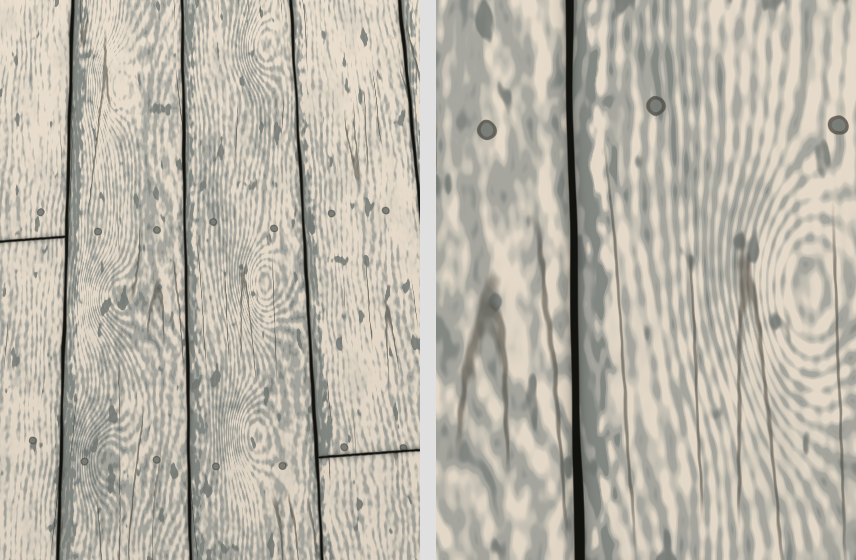
Left: the whole. Right: its middle third, enlarged.
Reproduce this texture procedurally as a Shadertoy shader.

```glsl
// Weathered, cream-painted deck boards with worn wood grain, dark seams and nails.

const vec3 CREAM = vec3(0.91, 0.865, 0.80);
const vec3 THIN_PAINT = vec3(0.79, 0.77, 0.72);
const vec3 GREY_WOOD = vec3(0.66, 0.66, 0.63);
const vec3 BARE_WOOD = vec3(0.50, 0.52, 0.50);
const vec3 CRACK = vec3(0.31, 0.30, 0.27);
const vec3 GAP = vec3(0.07, 0.07, 0.055);
const float TAU = 6.28318;

vec2 hash2(vec2 p) {
    vec3 q = fract(p.xyx * vec3(0.1031, 0.1030, 0.0973));
    q += dot(q, q.yzx + 33.33);
    return fract((q.xx + q.yz) * q.zy);
}

float cornerSlope(vec2 cell, vec2 offset) {
    float angle = TAU * hash2(cell).x;
    return dot(vec2(cos(angle), sin(angle)), offset);
}

float gradientNoise(vec2 p) {
    vec2 i = floor(p), f = p - i;
    vec2 u = f * f * f * (f * (f * 6.0 - 15.0) + 10.0);
    vec2 e = vec2(1.0, 0.0);
    float low = mix(cornerSlope(i, f), cornerSlope(i + e, f - e), u.x);
    float high = mix(cornerSlope(i + e.yx, f - e.yx), cornerSlope(i + 1.0, f - 1.0), u.x);
    return 1.4 * mix(low, high, u.y);
}

// Ring phase in x; closeness to a knot heart in y.
vec2 woodGrain(vec2 q, float id, float figured) {
    float bend = 5.0 * gradientNoise(q * vec2(7.0, 2.6) + id * 17.3);
    float phase = 92.0 * q.x + mix(0.4, 1.0, figured) * bend;
    phase += 0.7 * gradientNoise(q * vec2(28.0, 11.0) + id * 5.7);
    float heart = 0.0;
    for (int k = 0; k < 3; k++) {
        float n = float(k);
        vec2 h = hash2(vec2(id * 3.0 + 11.0, n + 4.0));
        vec2 center = vec2(0.05 + 0.11 * h.x, 0.88 - 0.46 * n + 0.06 * n * n + 0.09 * (h.y - 0.5));
        vec2 d = (q - center) / vec2(0.042, 0.07);
        float bump = exp(-dot(d, d));
        phase += 8.0 * figured * bump;
        heart = max(heart, figured * bump * bump * bump);
    }
    return vec2(phase, heart);
}

// Distance to the nearest of the paired nails across one board.
float nailDistance(float across, float y, float pitch, float board, float figured) {
    float nearest = 1.0;
    for (int k = 0; k < 4; k++) {
        vec2 slot = vec2(k % 2, k / 2);
        vec2 jitter = hash2(slot + board * 7.0 + 20.0) - 0.5;
        vec2 center = vec2(0.22, 0.175) + slot * vec2(0.52, 0.42) + jitter * vec2(0.14, 0.018);
        center.y += 0.032 * (1.0 - figured);
        nearest = min(nearest, length(vec2((across - center.x) * pitch, y - center.y)));
    }
    return nearest;
}

void mainImage(out vec4 fragColor, in vec2 fragCoord) {
    vec2 p = fragCoord / iResolution.y;
    float aa = 1.0 / iResolution.y;

    // Boards fan out slightly toward the viewer.
    float pitch = mix(0.236, 0.1945, p.y);
    float wobble = 0.0015 * gradientNoise(vec2(p.x * 4.0, p.y * 14.0));
    float s = (p.x + wobble - mix(0.104, 0.13, p.y)) / pitch;
    float board = floor(s), across = s - board;
    float figured = step(0.5, mod(board + 1.0, 3.0));

    // Plain boards are made of two planks meeting end to end.
    float rank = board + 1.0;
    float jointY = 0.573 - 0.1277 * rank + 0.075 * (p.x - 0.06 - 0.2 * rank);
    float fromJoint = mix(p.y - jointY, 1.0, figured);
    float id = board + 3.0 + 9.0 * step(0.0, fromJoint);
    vec2 q = vec2(across * 0.215, p.y);
    vec2 grain = woodGrain(q, id, figured);

    // Paint wears off ridges, board edges and plank ends.
    float stripe = 0.5 + 0.5 * cos(TAU * grain.x);
    float fine = gradientNoise(q * vec2(170.0, 75.0) + id) + 0.8 * gradientNoise(q * vec2(75.0, 26.0) + id * 3.1);
    float patches = gradientNoise(q * vec2(13.0, 4.5) + id * 8.3);
    float strip = 0.075 + 0.07 * gradientNoise(vec2(id * 4.3, p.y * 3.0)) + 0.05 * fine;
    float edge = 1.0 - smoothstep(strip - 0.02, strip + 0.03, across);
    edge += 0.4 * smoothstep(0.93, 1.0, across + 0.03 * fine);
    float plankEnd = 1.0 - smoothstep(0.0, 0.018, abs(fromJoint) + 0.006 * fine);
    float exposure = 0.19 * figured + 0.16 * (1.0 - p.y) + 0.42 * patches + 0.6 * edge + 0.25 * plankEnd;
    float worn = 0.48 * stripe + 0.36 * fine + exposure;

    float mottle = 0.5 + 0.5 * gradientNoise(q * vec2(22.0, 14.0) + id) + 0.25 * fine;
    vec3 color = mix(CREAM, THIN_PAINT, 0.5 * smoothstep(0.35, 1.0, mottle));
    color = mix(color, THIN_PAINT, smoothstep(0.25, 0.50, worn));
    color = mix(color, GREY_WOOD, smoothstep(0.48, 0.72, worn));
    color = mix(color, BARE_WOOD, 0.85 * smoothstep(0.82, 1.15, worn));

    // Deeper flakes, gathered around knot hearts.
    float flake = gradientNoise(q * vec2(48.0, 20.0) + id * 2.7) + 0.16 * fine + 0.22 * grain.y + 0.2 * patches;
    color = mix(color, BARE_WOOD * 0.92, 0.85 * smoothstep(0.56, 0.68, flake));

    // Fine splits along the grain.
    float split = abs(gradientNoise(q * vec2(24.0, 1.7) + id * 9.1) + 0.02 * fine);
    float splitGate = smoothstep(0.08, 0.32, gradientNoise(q * vec2(10.0, 5.0) + id * 6.1));
    color = mix(color, CRACK, 0.6 * splitGate * (1.0 - smoothstep(0.008, 0.045, split)));

    // Nail heads with a dark, broken rim.
    float nail = nailDistance(across, p.y, pitch, board, figured) + 0.0006 * fine;
    color = mix(color, CRACK, 0.8 * (1.0 - smoothstep(0.0055, 0.0055 + 1.5 * aa, nail)));
    color = mix(color, BARE_WOOD, 0.85 * (1.0 - smoothstep(0.0035, 0.0035 + 1.5 * aa, nail)));

    // Open seams, plank joints and their soft shadows.
    float seam = min(across, 1.0 - across) * pitch;
    float gapWidth = 0.0026 + 0.0011 * gradientNoise(vec2(floor(s + 0.5) * 5.3, p.y * 9.0));
    float gap = min(seam - gapWidth, abs(fromJoint) - 0.0019 + 0.0005 * fine);
    color *= 1.0 - 0.25 * exp(-max(gap, 0.0) * 350.0);
    color = mix(GAP, color, smoothstep(-aa, aa, gap));
    fragColor = vec4(color * mix(0.96, 1.01, p.y), 1.0);
}
```
